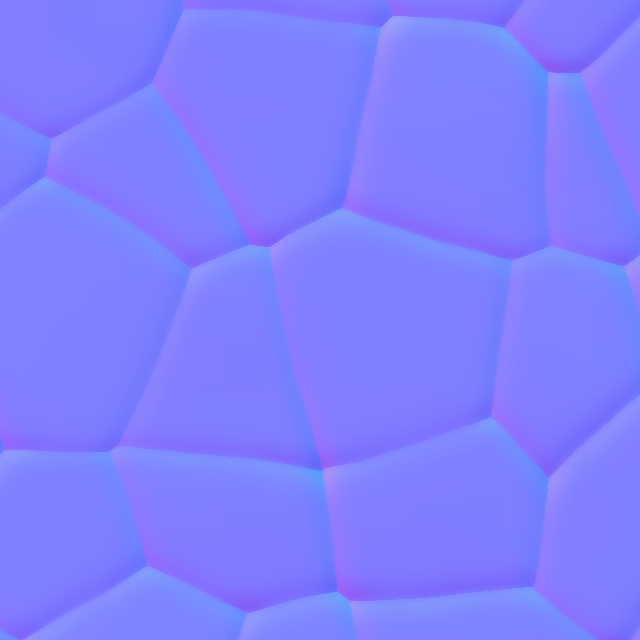
Give the GLSL for this texture map, as a WebGL 1 fragment shader.

```glsl
precision highp float;
// Tangent-space normal map of large, smooth stone slabs split by soft cracks.

uniform vec2 u_resolution;

const vec2 SPACING = vec2(0.265, 0.31); // mean slab size

float hash(vec2 p) {
  return fract(sin(dot(p, vec2(127.1, 311.7))) * 43758.545);
}

float noise(vec2 p) {
  vec2 i = floor(p), f = fract(p);
  f = f * f * (3.0 - 2.0 * f);
  return mix(mix(hash(i), hash(i + vec2(1.0, 0.0)), f.x),
             mix(hash(i + vec2(0.0, 1.0)), hash(i + 1.0), f.x), f.y);
}

// Centred noise pair, used to bend the cracks
vec2 noise2(vec2 p) {
  return vec2(noise(p), noise(p + 37.3)) - 0.5;
}

// Slab centre (xy) and size weight (z) of a grid cell
vec3 site(vec2 cell) {
  vec2 jitter = vec2(hash(cell + 5.2), hash(cell + 71.9)) - 0.5;
  return vec3((cell + 0.5 + 0.68 * jitter) * SPACING, 0.032 * hash(cell + 13.7));
}

// Sum of the outward slopes of all slab edges around a point
vec2 edgeSlope(vec2 p) {
  vec2 home = floor(p / SPACING), own = home;
  float nearest = 1e3;
  for (int j = -2; j <= 2; j++) {
    for (int i = -2; i <= 2; i++) {
      vec2 cell = home + vec2(float(i), float(j));
      vec3 s = site(cell);
      float power = dot(s.xy - p, s.xy - p) - s.z;
      if (power < nearest) {
        nearest = power;
        own = cell;
      }
    }
  }

  vec3 centre = site(own);
  vec2 slope = vec2(0.0);
  for (int j = -2; j <= 2; j++) {
    for (int i = -2; i <= 2; i++) {
      if (i == 0 && j == 0) continue;
      vec3 other = site(own + vec2(float(i), float(j)));
      vec2 across = other.xy - centre.xy, toOther = other.xy - p;
      float power = dot(toOther, toOther) - other.z;
      float d = 0.5 * (power - nearest) / length(across);
      float variety = hash(floor((centre.xy + other.xy) * 200.0 + 0.5));
      float width = mix(0.022, 0.031, variety);
      float bevel = mix(0.045, 0.075, variety) * exp(-d * d / (width * width));
      float shoulder = 0.012 * exp(-d / 0.04);
      slope += normalize(across) * (bevel + shoulder) * smoothstep(-0.007, 0.011, d);
    }
  }
  return slope;
}

void main() {
  vec2 uv = gl_FragCoord.xy / u_resolution;

  // Gently curved cracks with slightly worn edges
  vec2 bent = uv + 0.03 * noise2(uv * 4.0 + 3.0) + 0.004 * noise2(uv * 17.0);
  vec2 slope = edgeSlope(bent);

  // Uneven wear along the edges
  float wear = 0.5 + 0.65 * noise(uv * 6.0 + 11.0) + 0.3 * noise(uv * 21.0);
  slope *= wear * vec2(0.95, 1.0);

  // Faint, mostly horizontal undulation of the slab faces
  slope.y += 0.022 * (noise(uv * vec2(3.0, 7.0) + 21.0) - 0.5);
  slope += 0.006 * noise2(uv * vec2(7.0, 16.0) + 8.0);

  // Encode: red falls toward the right edge, green rises toward the top
  vec2 tilt = clamp(slope, -0.14, 0.14) * vec2(-1.0, 1.0);
  float up = sqrt(1.0 - 4.0 * dot(tilt, tilt));
  float grime = 0.25 * max(-tilt.y - 0.07, 0.0);
  gl_FragColor = vec4(0.5 + tilt, 0.5 + 0.5 * up - grime, 1.0);
}
```
